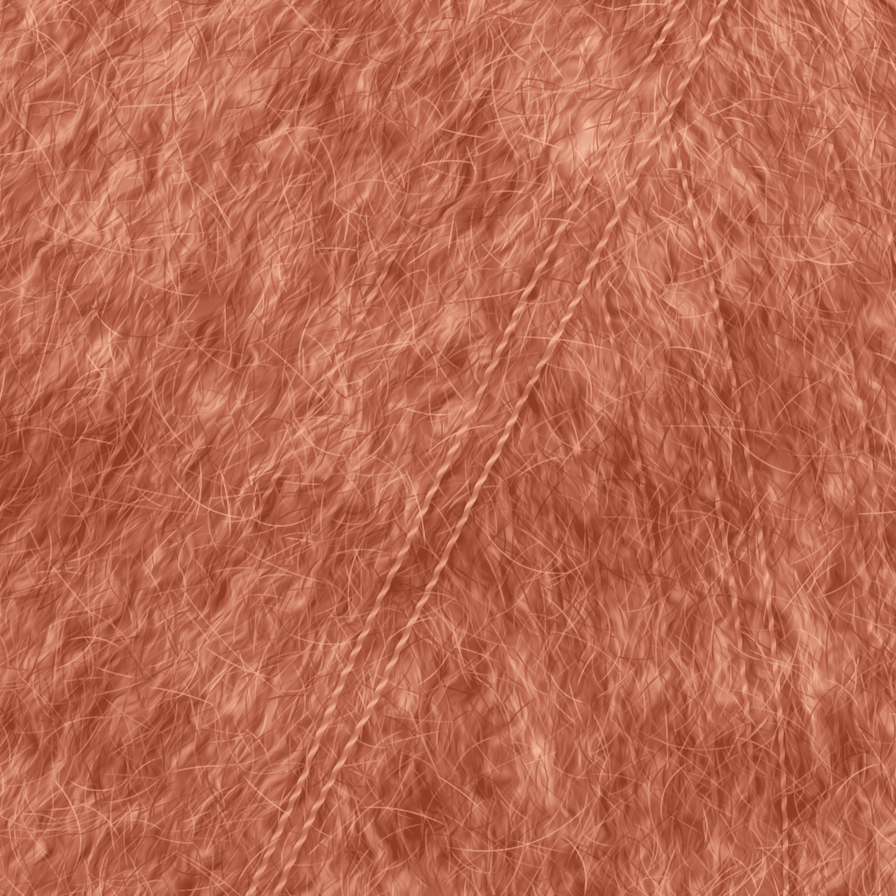
Give the GLSL for this texture, as a WebGL 1 fragment shader.

```glsl
precision highp float;
// Ball of fuzzy mohair yarn: twisted strands under a mesh of fine curved hairs.
uniform vec2 u_resolution;

vec4 hash4(vec2 p, float seed) {
  vec4 q = fract((p.xyxy + seed * 7.31) * vec4(0.1031, 0.1030, 0.0973, 0.1099));
  q += dot(q, q.wzxy + 33.33);
  return fract((q.xxyz + q.yzzw) * q.zywx);
}

float noise(vec2 p) {
  vec2 cell = floor(p), f = fract(p);
  f = f * f * (3.0 - 2.0 * f);
  float low = mix(hash4(cell, 1.0).x, hash4(cell + vec2(1, 0), 1.0).x, f.x);
  float high = mix(hash4(cell + vec2(0, 1), 1.0).x, hash4(cell + vec2(1, 1), 1.0).x, f.x);
  return mix(low, high, f.y);
}

// Three octaves; rough moves weight to the finer ones
float fbm(vec2 p, float rough) {
  vec3 weight = vec3(1.0, rough, rough * rough);
  vec3 octaves = vec3(noise(p), noise(p * 2.1 + 5.0), noise(p * 4.3 + 9.0));
  return dot(octaves, weight) / dot(weight, vec3(1.0));
}

// 0 on the left winding, 1 on the right winding
float rightSide(vec2 p) {
  return smoothstep(-0.03, 0.03, p.x - 0.3 - 0.5 * p.y);
}

float flowAngle(vec2 p) {
  return atan(1.0, mix(0.52, -0.42 * p.y, rightSide(p)));
}

float softLine(float d, float halfWidth, float px) {
  return 1.0 - smoothstep(max(halfWidth - px, 0.0), halfWidth + px, d);
}

// One bent hair per grid cell, laid over the given tone
float addHairs(float tone, vec2 p, float scale, float spread, vec2 toneRange,
               float alpha, float density, float seed, float px) {
  vec2 home = floor(p * scale);
  for (int j = -1; j <= 1; j++) {
    for (int i = -1; i <= 1; i++) {
      vec2 cell = home + vec2(float(i), float(j));
      vec4 place = hash4(cell, seed);
      vec4 look = hash4(cell, seed + 50.0);
      vec2 center = cell + place.xy;
      float angle = flowAngle(center / scale) + (place.z - 0.5) * spread;
      vec2 axis = vec2(cos(angle), sin(angle));
      vec2 q = p * scale - center;
      q = vec2(dot(q, axis), dot(q, vec2(-axis.y, axis.x)));
      float bend = (place.w - 0.5) * 0.9;
      float d = abs(q.y - bend * q.x * q.x) / sqrt(1.0 + 4.0 * bend * bend * q.x * q.x);
      float reach = mix(0.5, 0.95, look.x);
      float cover = softLine(d / scale, 0.001, px);
      cover *= 1.0 - smoothstep(reach * 0.55, reach, abs(q.x));
      cover *= step(look.z, density) * alpha * mix(0.5, 1.0, look.w);
      tone = mix(tone, mix(toneRange.x, toneRange.y, look.y), cover);
    }
  }
  return tone;
}

// Two-ply strand with a soft shadow; offset is the sideways distance in x
float addStrand(float tone, float offset, float slope, float y, float halfWidth,
                float peak, float strength, float px) {
  float stretch = sqrt(1.0 + slope * slope);
  float d = offset / stretch;
  float shadow = 1.0 - smoothstep(halfWidth, halfWidth * 3.2, abs(d - halfWidth * 0.7));
  tone -= 0.2 * shadow * strength;
  float wobble = 3.0 * noise(vec2(y * 30.0, halfWidth * 900.0));
  float ply = 0.5 + 0.5 * sin(y * stretch * 250.0 + wobble - d / halfWidth * 1.4);
  float core = softLine(abs(d), halfWidth * (0.6 + 0.25 * ply), px * 1.3);
  return mix(tone, peak * mix(0.62, 1.05, ply * ply), core * strength);
}

vec3 yarnColor(float t) {
  vec3 deep = vec3(0.56, 0.235, 0.15);
  vec3 coral = vec3(0.74, 0.41, 0.315);
  vec3 pale = vec3(0.93, 0.68, 0.57);
  return t < 0.5 ? mix(deep, coral, t * 2.0) : mix(coral, pale, t * 2.0 - 1.0);
}

void main() {
  float unit = min(u_resolution.x, u_resolution.y);
  vec2 p = gl_FragCoord.xy / unit;
  float px = max(0.6 / unit, 0.0007);
  float side = rightSide(p);

  // Broad patches, then ragged fibres running along the winding
  float shade = 0.48 + 0.5 * (fbm(p * 8.0, 0.6) - 0.5) + 0.09 * smoothstep(0.5, 1.0, p.y);
  shade -= 0.07 * exp(-12.0 * dot(p - vec2(0.72, 0.35), p - vec2(0.72, 0.35)));
  float ragged = 0.03 * (noise(p * 24.0) - 0.5) + 0.012 * (noise(p * 60.0) - 0.5);
  float leftAcross = p.x - 0.52 * p.y + ragged;
  float rightAcross = p.x + 0.21 * p.y * p.y + ragged;
  float fibres = mix(fbm(vec2(leftAcross * 62.0, p.y * 20.0), 0.9),
                     fbm(vec2(rightAcross * 62.0, p.y * 20.0) + 30.0, 0.9), side) - 0.5;
  float tone = shade - 0.03 + 1.05 * fibres;
  vec2 fuzzRange = vec2(shade - 0.42, shade + 0.54);

  // Fuzz below the strands
  for (int i = 0; i < 8; i++) {
    float n = float(i);
    tone = addHairs(tone, p, 17.0 + n * 1.9, mix(1.0, 2.8, fract(n * 0.37)),
                    fuzzRange, 0.75, 1.0, n + 10.0, px);
  }

  // Wound strands, fading in and out along their length
  for (int i = 0; i < 18; i++) {
    float n = float(i);
    vec4 r = hash4(vec2(n, 3.0), 4.0);
    float fade = smoothstep(0.2, 0.6, noise(vec2(n * 5.7, p.y * 6.0)));
    float slope = 0.5 + 0.07 * (r.x - 0.5);
    float leftPath = 0.255 - 0.045 * (n + 0.8 * r.y) + slope * p.y;
    float visible = fade * mix(0.35, 0.85, r.z) * mix(0.4, 1.0, smoothstep(0.1, 0.55, p.y));
    tone = addStrand(tone, p.x - leftPath, slope, p.y + r.w, 0.0038, shade + 0.42,
                     visible * (1.0 - side), px);
    float curve = 0.2 + 0.05 * (r.z - 0.5);
    float rightPath = 0.46 + 0.045 * (n + 0.8 * r.w) - curve * p.y * p.y;
    visible = fade * mix(0.35, 0.9, r.x) * smoothstep(0.5, 0.85, rightPath + 0.25 * p.y);
    tone = addStrand(tone, p.x - rightPath, -2.0 * curve * p.y, p.y + r.y, 0.0038,
                     shade + 0.45, visible * side, px);
  }

  // Fuzz above the strands
  for (int i = 0; i < 5; i++) {
    float n = float(i);
    tone = addHairs(tone, p, 16.0 + n * 2.7, mix(1.2, 3.1, fract(n * 0.43)),
                    fuzzRange, 0.7, 0.9, n + 20.0, px);
  }
  tone += 0.3 * fibres;

  // Two bright strands crossing the ball, then loose shining hairs
  float sag = 0.06 * p.y * (1.0 - p.y);
  float gleam = 0.7 + 0.3 * noise(vec2(2.0, p.y * 25.0));
  float drift = 0.004 * (noise(vec2(7.0, p.y * 9.0)) - 0.5) + 0.06 * ragged;
  tone = addStrand(tone, p.x - 0.28 - 0.48 * p.y + sag + drift, 0.48, p.y, 0.0046,
                   1.02, gleam, px);
  tone = addStrand(tone, p.x - 0.305 - 0.505 * p.y - drift, 0.505, p.y + 0.3, 0.0046,
                   1.05, gleam, px);
  for (int i = 0; i < 4; i++) {
    float n = float(i);
    tone = addHairs(tone, p, 9.0 + 4.0 * n, 3.1, vec2(0.65, 1.1), 0.7, 0.4, n + 31.0, px);
  }
  gl_FragColor = vec4(yarnColor(clamp(tone, 0.0, 1.1)), 1.0);
}
```
